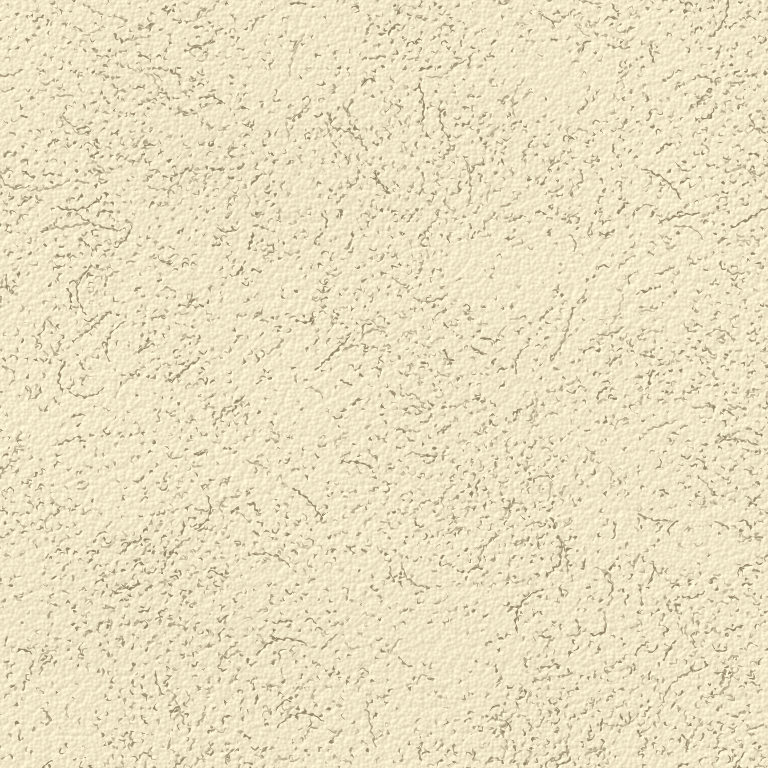
Reproduce this texture procedurally as a Shadertoy shader.

```glsl
// Cream scratched stucco: a fine pebbled plaster with small dark pits and strokes.
// Grooves are bent capsules scattered on three grids, thinned by a patch field and
// turned by a flow field; cellular noise, lit from the upper left, gives the grain.

const vec3 SHADOW_COLOR = vec3(0.58, 0.53, 0.41);
const vec3 LIGHT_COLOR = vec3(1.00, 0.965, 0.845);
const float BASE_TONE = 0.86;
const float GROOVE_DEPTH = 0.88;
const float RIM_LIGHT = 0.13;
const float FINE_GRAIN = 0.26;
const float COARSE_GRAIN = 0.27;
const float MOTTLE = 0.02;
const float EDGE_SOFTNESS = 0.0011;
const vec2 LIGHT_OFFSET = vec2(-0.0018, 0.0018);

vec3 hash3(vec2 p) {
    vec3 q = fract(vec3(p.xyx) * vec3(0.1031, 0.1030, 0.0973));
    q += dot(q, q.yxz + 33.33);
    return fract((q.xxy + q.yzz) * q.zyx);
}

// Layered, mutually warped sines, about -1 to 1
float waves(vec2 p) {
    float sum = 0.0;
    float weight = 0.5;
    for (int i = 0; i < 4; i++) {
        p = mat2(0.8, 0.6, -0.6, 0.8) * p * 1.6 + 1.7;
        p += 0.8 * sin(p.yx * 0.7);
        sum += weight * sin(p.x) * cos(p.y);
        weight *= 0.7;
    }
    return sum;
}

// Distance to the nearest scattered point, in cells
float cellular(vec2 p) {
    vec2 cell = floor(p);
    float nearest = 4.0;
    for (int y = -1; y <= 1; y++) {
        for (int x = -1; x <= 1; x++) {
            vec2 id = cell + vec2(x, y);
            vec2 toPoint = id + hash3(id).xy - p;
            nearest = min(nearest, dot(toPoint, toPoint));
        }
    }
    return sqrt(nearest);
}

float grainSlope(vec2 p, float scale) {
    return cellular((p + LIGHT_OFFSET) * scale) - cellular(p * scale);
}

// One grid of bent strokes; lengths are in cells, the radius in canvas units
float strokes(vec2 p, float scale, vec2 lengths, float radius, float amount) {
    float soft = max(EDGE_SOFTNESS, 0.6 / iResolution.y);
    vec2 cell = floor(p * scale);
    float depth = 0.0;
    for (int y = -1; y <= 1; y++) {
        for (int x = -1; x <= 1; x++) {
            vec2 id = cell + vec2(x, y);
            vec3 place = hash3(id + scale);
            vec3 shape = hash3(id + scale + 71.0);
            vec2 center = (id + place.xy) / scale;

            // Strokes gather in patches
            float chance = amount * (1.0 + 0.9 * waves(center * 7.0));
            if (place.z > chance) continue;

            // Mostly rising to the right, with local turns
            float angle = 0.5 + 1.3 * waves(center * 4.0 + 9.0) + 1.8 * (shape.x - 0.5);
            float c = cos(angle);
            float s = sin(angle);
            vec2 q = mat2(c, -s, s, c) * (p - center);
            float halfLength = mix(lengths.x, lengths.y, shape.y * shape.y) / scale;
            q.y += (shape.z - 0.5) * q.x * q.x / halfLength;
            q.y += 0.0008 * sin(q.x * 420.0 + 40.0 * shape.x);

            // Uneven width along the stroke
            float width = radius * (0.8 + 0.35 * sin(q.x * 700.0 + 30.0 * shape.z));
            q.x -= clamp(q.x, -halfLength, halfLength);
            float mask = 1.0 - smoothstep(width - soft, width + soft, length(q));
            depth = max(depth, mask * mix(0.4, 1.0, fract(place.z * 57.0 + shape.y)));
        }
    }
    return depth;
}

float grooves(vec2 p) {
    p += 0.0007 * sin(p.yx * 610.0 + 3.0 * sin(p * 270.0));
    float pits = strokes(p, 95.0, vec2(0.04, 0.36), 0.0016, 0.48);
    float dashes = strokes(p, 48.0, vec2(0.14, 0.50), 0.0015, 0.46);
    float scratches = strokes(p, 21.0, vec2(0.22, 0.70), 0.0014, 0.28);
    return max(pits, max(dashes, scratches));
}

void mainImage(out vec4 fragColor, in vec2 fragCoord) {
    vec2 p = fragCoord / iResolution.y;

    // Plaster body
    float tone = BASE_TONE + MOTTLE * waves(p * 3.0 + 4.0);
    tone += FINE_GRAIN * grainSlope(p, 190.0);
    tone += COARSE_GRAIN * grainSlope(p, 90.0);

    // Shaded grooves with a lit far rim
    float groove = grooves(p);
    float rim = max(grooves(p + LIGHT_OFFSET) - groove, 0.0);
    tone += RIM_LIGHT * rim - GROOVE_DEPTH * groove;

    vec3 color = mix(SHADOW_COLOR, LIGHT_COLOR, clamp(tone, 0.0, 1.05));
    fragColor = vec4(color, 1.0);
}
```
